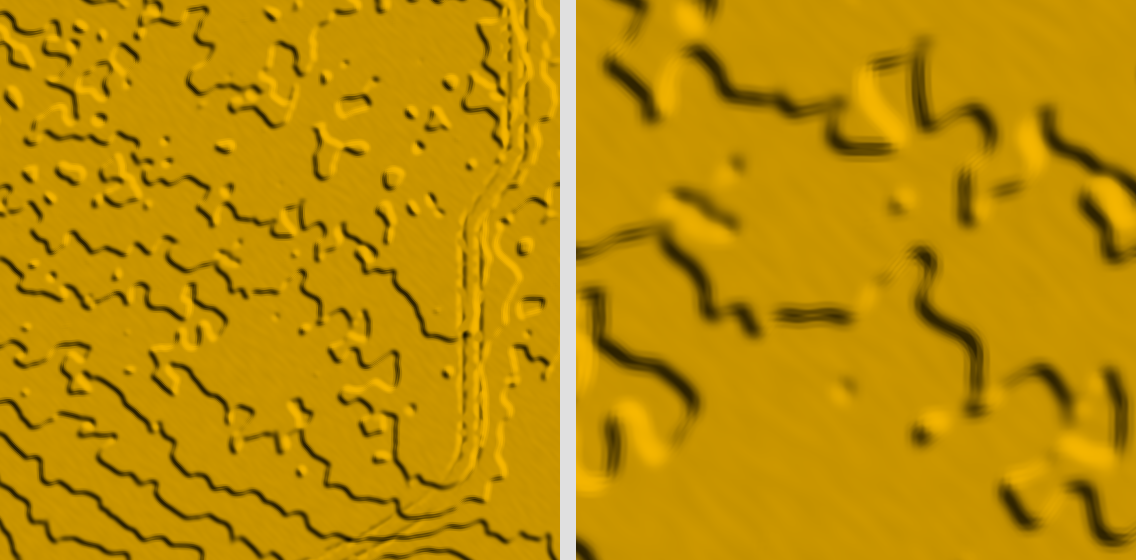
Left, the full canvas; right, a detail of the centre.
Write a WebGL 2 fragment shader that draws this texture.

```glsl
#version 300 es
precision highp float;
// Embossed golden terrain: terraced contours, small knolls and a twin-railed track.

#define GOLD vec3(0.785, 0.583, 0.0)
#define LIGHT_DIR vec2(-0.707, -0.707)
#define BLUR 0.0039
#define SHADOW 0.77
#define GLOW 0.24
#define SLOPE_HEIGHT 10.0
#define HILL_SCALE 3.0
#define WOBBLE_SCALE 11.0
#define KNOLL_SCALE 25.0
#define KNOLL_HEIGHT 1.0
#define RAIL_GAP 0.015
#define GRAIN 0.045

uniform vec2 u_resolution;
out vec4 fragColor;

// Pseudo-random gradient for a lattice cell
vec2 cellGradient(ivec2 cell) {
    uvec2 c = uvec2(cell + 4096);
    uint n = c.x * 1597334673u ^ c.y * 3812015801u;
    n = (n ^ (n >> 15)) * 2246822519u;
    n = (n ^ (n >> 13)) * 3266489917u;
    n ^= n >> 16;
    return vec2(n & 65535u, n >> 16) / 32767.5 - 1.0;
}

float gradientNoise(vec2 p) {
    vec2 base = floor(p);
    ivec2 cell = ivec2(base);
    vec2 f = p - base;
    vec2 u = f * f * f * (f * (f * 6.0 - 15.0) + 10.0);
    float a = dot(cellGradient(cell), f);
    float b = dot(cellGradient(cell + ivec2(1, 0)), f - vec2(1.0, 0.0));
    float c = dot(cellGradient(cell + ivec2(0, 1)), f - vec2(0.0, 1.0));
    float d = dot(cellGradient(cell + ivec2(1, 1)), f - vec2(1.0));
    return mix(mix(a, b, u.x), mix(c, d, u.x), u.y);
}

// Horizontal position of the track at a given height on the canvas
float trackX(float y) {
    float bend = max(0.22 - y, 0.0) / 0.22;
    return 0.84 + 0.08 * smoothstep(0.58, 0.74, y) - 0.25 * bend * bend;
}

// Signed distance to the track, positive on its right
float trackDistance(vec2 p) {
    float lean = (trackX(p.y + 0.01) - trackX(p.y - 0.01)) / 0.02;
    return (p.x - trackX(p.y)) / sqrt(1.0 + lean * lean);
}

// Continuous ground height, one unit per terrace
float groundHeight(vec2 p, float track) {
    float slope = SLOPE_HEIGHT * exp(-2.1 * dot(p, vec2(0.5, 0.85)));
    float bank = 1.8 * smoothstep(-0.02, 0.1, track);
    float hills = 1.9 * gradientNoise(p * HILL_SCALE + 7.3);
    float wobble = 0.8 * gradientNoise(p * WOBBLE_SCALE + 31.7);
    float knolls = KNOLL_HEIGHT * gradientNoise(p * KNOLL_SCALE + 53.1);
    knolls += 0.16 * gradientNoise(p * KNOLL_SCALE * 2.1 + 11.9);
    float calm = mix(0.5, 1.0, smoothstep(0.0, 0.4, p.y));
    calm *= mix(0.5, 1.0, smoothstep(0.01, 0.05, abs(track)));
    return slope + bank + hills + (wobble + knolls) * calm;
}

// Flat steps with a short ramp between them
float terrace(float h) {
    return floor(h) + smoothstep(0.92, 1.0, fract(h));
}

// Two thin raised lines along the track
float rails(float track) {
    float offset = (abs(track) - RAIL_GAP) / 0.004;
    return exp(-offset * offset);
}

void main() {
    vec2 p = gl_FragCoord.xy / u_resolution.y;
    // Rails break into uneven dashes
    float dash = gradientNoise(p * 45.0 + 91.0);
    float railHeight = 1.1 * smoothstep(-0.25, 0.2, dash);

    // Gaussian-smoothed slope of the terraces along the light direction
    float relief = 0.0;
    float total = 0.0;
    for (int j = -2; j <= 2; j++) {
        for (int i = -2; i <= 2; i++) {
            vec2 tap = vec2(i, j);
            float along = dot(tap, LIGHT_DIR);
            if (abs(along) < 0.01) continue;
            float weight = along * exp(-0.5 * dot(tap, tap));
            vec2 q = p + tap * BLUR;
            float track = trackDistance(q);
            float h = terrace(groundHeight(q, track)) + railHeight * rails(track);
            relief += weight * h;
            total += 0.5 * abs(weight);
        }
    }
    relief /= total;

    // Deep shadows, gently saturating highlights
    float shade = 1.0 - SHADOW * max(relief, 0.0);
    shade += GLOW * (1.0 - exp(2.4 * min(relief, 0.0)));

    // Faint diagonal streaks on the flats
    vec2 streak = vec2(p.x + p.y, p.x - p.y) * vec2(75.0, 24.0);
    shade += GRAIN * gradientNoise(streak);

    fragColor = vec4(GOLD * clamp(shade, 0.08, 1.27), 1.0);
}
```
